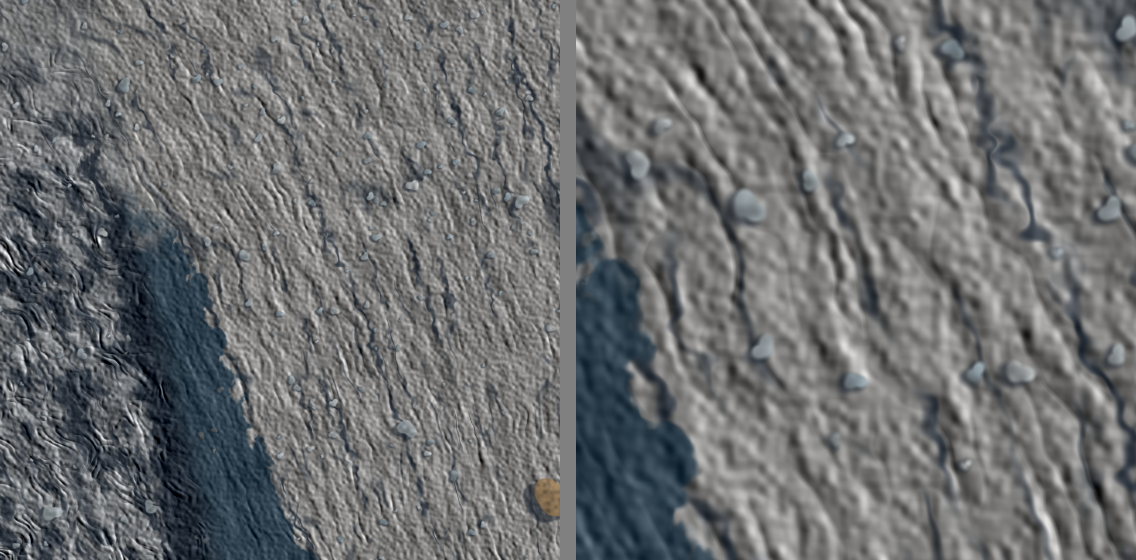
Left: the whole. Right: its middle third, enlarged.
Reproduce this texture procedurally as a WebGL 1 fragment shader.

```glsl
precision highp float;
// Draws a streaked grey slope with cracks, loose pebbles, rubble and a blue shadowed gully.
uniform vec2 u_resolution;

const vec3 DEEP_SHADE = vec3(0.095, 0.13, 0.175);
const vec3 BLUE_SHADE = vec3(0.16, 0.235, 0.29);
const vec3 SOIL = vec3(0.497, 0.494, 0.488);
const vec3 RUBBLE = vec3(0.43, 0.44, 0.45);
const vec3 PALE_STONE = vec3(0.70, 0.71, 0.71);
const vec3 BLUE_STONE = vec3(0.50, 0.56, 0.59);
const vec3 OCHRE = vec3(0.58, 0.47, 0.33);
const vec2 LIGHT_DIR = vec2(0.88, 0.47);
const float RELIEF_STEP = 0.003;
const float SOIL_RELIEF = 1.3;
const float RUBBLE_RELIEF = 1.6;

float hash(vec2 p) {
  vec3 q = fract(vec3(p.xyx) * 0.1031);
  q += dot(q, q.yzx + 33.33);
  return fract((q.x + q.y) * q.z);
}

float noise(vec2 p) {
  vec2 i = floor(p);
  vec2 f = fract(p);
  f = f * f * (3.0 - 2.0 * f);
  return mix(mix(hash(i), hash(i + vec2(1.0, 0.0)), f.x),
             mix(hash(i + vec2(0.0, 1.0)), hash(i + vec2(1.0)), f.x), f.y);
}

float fbm(vec2 p) {
  float sum = 0.0;
  float weight = 0.5;
  for (int i = 0; i < 4; i++) {
    sum += weight * noise(p);
    p = p * 2.03 + 17.3;
    weight *= 0.5;
  }
  return sum;
}

// Across and along the run of the streaks, which fan out to the right
vec2 flow(vec2 p) {
  float across = p.x + p.y * (0.50 - 0.27 * p.x);
  float wobble = 0.016 * noise(p * 9.0) + 0.009 * noise(p * 31.0) + 0.004 * noise(p * 80.0);
  return vec2(across + wobble, p.y) + 3.0;
}

float ridge(vec2 p) {
  return abs(2.0 * noise(p) - 1.0);
}

float soilHeight(vec2 p) {
  vec2 q = flow(p);
  return 0.36 * noise(q * vec2(62.0, 11.0)) + 0.24 * ridge(q * vec2(75.0, 20.0))
       + 0.26 * noise(q * vec2(130.0, 45.0)) + 0.27 * noise(p * 165.0 + 9.0);
}

float rubbleHeight(vec2 p) {
  vec2 q = flow(p) + 0.045 * vec2(noise(p * 26.0), noise(p * 26.0 + 41.0));
  return 0.38 * ridge(q * vec2(42.0, 28.0)) + 0.28 * ridge(q * vec2(75.0, 55.0) + 6.0)
       + 0.25 * noise(q * vec2(80.0, 60.0)) + 0.27 * noise(p * 160.0);
}

// One frayed dark line per lane, fading in and out along its run
float cracks(vec2 p, float lanes, float width) {
  vec2 q = flow(p);
  q.x += 0.010 * (noise(p * 42.0) - 0.5) + 0.008 * (noise(p * 110.0) - 0.5);
  float lane = floor(q.x * lanes);
  float offset = (fract(q.x * lanes) - mix(0.3, 0.7, hash(vec2(lane, 4.0)))) / lanes;
  float run = noise(vec2(lane * 7.0 + 0.5, q.y * lanes * 0.5)) + 0.5 * (noise(p * 45.0) - 0.5);
  float strength = smoothstep(0.40, 0.80, run);
  float reach = width * (0.4 + 1.1 * noise(p * 85.0));
  return strength * (1.0 - smoothstep(0.1 * reach, reach + 0.002, abs(offset)));
}

// Short hairline gaps between neighbouring streaks
float creases(vec2 p) {
  vec2 q = flow(p);
  float gap = 1.0 - smoothstep(0.0, 0.16, ridge(q * vec2(34.0, 8.0) + 2.0));
  return gap * smoothstep(0.48, 0.75, noise(q * vec2(40.0, 17.0) + 8.0));
}

// Angular stone; negative inside
float stone(vec2 d, float radius, float seed) {
  float a = atan(d.y, d.x);
  float rim = 1.0 + 0.22 * sin(2.0 * a + seed * 40.0) + 0.14 * sin(3.0 * a + seed * 71.0);
  return length(d) - radius * rim;
}

vec3 layStone(vec3 color, vec2 d, float radius, float seed, vec3 tint) {
  float shadow = 1.0 - smoothstep(-0.002, 0.004, stone(d + LIGHT_DIR * radius * 0.6, radius, seed));
  color = mix(color, DEEP_SHADE, 0.55 * shadow);
  float body = 1.0 - smoothstep(-0.002, 0.002, stone(d, radius, seed));
  float lit = 0.97 + 0.17 * dot(d, LIGHT_DIR) / radius + 0.4 * (noise(d * 150.0 + seed * 90.0) - 0.5);
  return mix(color, tint * lit, 0.85 * body);
}

vec3 scatter(vec3 color, vec2 p, float cells, float chance, vec2 sizes, float light) {
  for (int j = -1; j <= 1; j++) {
    for (int i = -1; i <= 1; i++) {
      vec2 id = floor(p * cells) + vec2(float(i), float(j)) + 50.0;
      if (hash(id) < chance) {
        float seed = hash(id + 7.7);
        vec2 center = (id - 50.0 + vec2(hash(id + 3.1), hash(id + 9.4))) / cells;
        vec3 tint = light * mix(PALE_STONE, BLUE_STONE, hash(id + 21.0));
        color = layStone(color, p - center, mix(sizes.x, sizes.y, seed * seed), seed, tint);
      }
    }
  }
  return color;
}

void main() {
  vec2 p = gl_FragCoord.xy / u_resolution;
  vec2 ahead = p + LIGHT_DIR * RELIEF_STEP;
  float soilSlope = soilHeight(p) - soilHeight(ahead);
  float rubbleSlope = rubbleHeight(p) - rubbleHeight(ahead);
  float patches = fbm(p * 20.0) - 0.47;

  // Gully sides and the rough ground to its left
  float ragged = 0.075 * (fbm(p * vec2(36.0, 30.0)) - 0.47);
  float left = 0.30 - 0.17 * p.y + ragged;
  float right = 0.545 - 0.385 * p.y + ragged;
  float rough = (1.0 - smoothstep(-0.06, 0.06, p.x - left - 0.03))
              * (1.0 - 0.6 * smoothstep(0.65, 1.0, p.y));

  // Lit ground
  vec3 soil = SOIL + SOIL_RELIEF * soilSlope + 0.19 * patches;
  vec3 rubble = RUBBLE + RUBBLE_RELIEF * rubbleSlope + 0.26 * patches;
  float hollow = smoothstep(0.46, 0.60, fbm(flow(p) * vec2(38.0, 22.0) + 5.0));
  rubble = mix(rubble, DEEP_SHADE + 0.9 * rubbleSlope, 0.68 * hollow);
  vec3 color = mix(soil, rubble, rough);
  float crack = max(cracks(p, 8.0, 0.005), 0.8 * cracks(p + 0.31, 19.0, 0.0032));
  crack = max(crack, 0.6 * creases(p));
  color = mix(color, DEEP_SHADE + 0.03 + 0.5 * soilSlope, 0.85 * crack);

  // Trough running down into the gully, then the gully itself
  float trough = abs(p.x - 0.43 + 0.375 * p.y + 1.3 * ragged);
  float troughRun = smoothstep(0.50, 0.62, p.y) * (1.0 - smoothstep(0.62, 0.97, p.y));
  color = mix(color, DEEP_SHADE, 0.9 * troughRun * (1.0 - smoothstep(0.002, 0.017, trough)));
  float inside = smoothstep(-0.02, 0.02, p.x - left) * (1.0 - smoothstep(-0.005, 0.005, p.x - right))
               * (1.0 - smoothstep(0.53, 0.67, p.y + 3.0 * ragged));
  float depth = (p.x - left) / max(right - left, 0.01);
  vec3 gully = mix(DEEP_SHADE + 0.9 * rubbleSlope, BLUE_SHADE + 0.6 * soilSlope,
                   smoothstep(0.20, 0.50, depth + 3.0 * ragged));
  color = mix(color, gully + 0.12 * patches, 0.95 * inside);

  // Loose flecks and pebbles
  float light = 1.0 - 0.42 * inside;
  color = scatter(color, p, 36.0, 0.14 - 0.08 * inside, vec2(0.0025, 0.007), light);
  color = scatter(color, p, 11.0, 0.16, vec2(0.007, 0.018), light);
  color = layStone(color, p - vec2(0.995, 0.11), 0.036, 0.37, OCHRE);
  gl_FragColor = vec4(clamp(color, 0.0, 1.0), 1.0);
}
```
